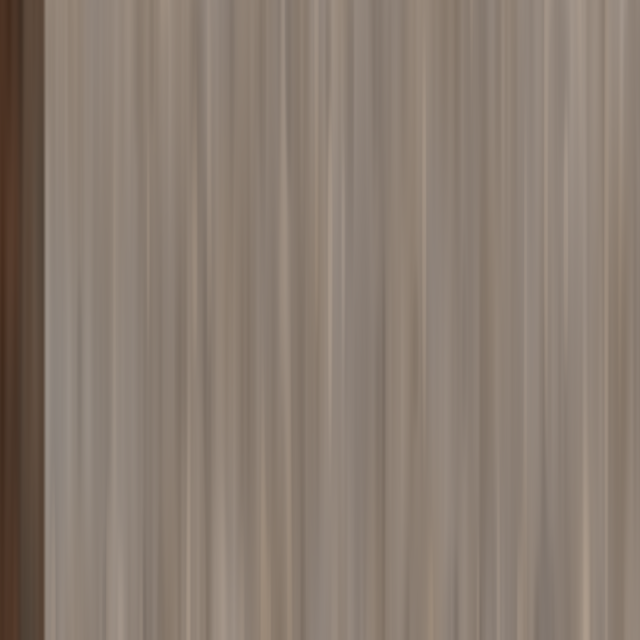
A three.js fragment shader for this texture:

```glsl
// Brushed taupe wood panel with fine vertical grain and a dark brown edge strip on the left
varying vec2 vUv;

float hash(vec2 p) {
  return fract(sin(dot(p, vec2(127.1, 311.7))) * 43758.5453);
}

float noise(vec2 p) {
  vec2 cell = floor(p);
  vec2 f = fract(p);
  f = f * f * (3.0 - 2.0 * f);
  float low = mix(hash(cell), hash(cell + vec2(1.0, 0.0)), f.x);
  float high = mix(hash(cell + vec2(0.0, 1.0)), hash(cell + vec2(1.0, 1.0)), f.x);
  return mix(low, high, f.y);
}

// Layers of long streaks, each finer than the last, centred on zero
float grain(vec2 p) {
  float sum = 0.0;
  float weight = 0.28;
  vec2 scale = vec2(22.0, 0.9);
  for (int i = 0; i < 4; i++) {
    sum += weight * (noise(p * scale + float(i) * vec2(17.3, 5.7)) - 0.5);
    scale *= vec2(2.1, 1.35);
    weight *= i < 2 ? 1.2 : 0.6;
  }
  return sum;
}

vec3 panel(vec2 p) {
  vec3 color = vec3(0.558, 0.505, 0.460);
  color += 0.15 * grain(p);

  // Broad, soft shifts of brightness and warmth
  color += 0.035 * (noise(p * vec2(6.0, 2.0) + 31.0) - 0.5);
  float warmth = noise(p * vec2(34.0, 1.8) + 53.0) - 0.5;
  color += warmth * vec3(0.016, 0.0, -0.024);

  // Thin pale fibres and darker pores that fade in and out along their length
  float fibre = smoothstep(0.66, 0.96, noise(p * vec2(95.0, 1.6) + 71.0));
  float pore = smoothstep(0.68, 0.98, noise(p * vec2(80.0, 2.2) + 97.0));
  color += fibre * vec3(0.062, 0.054, 0.044);
  color -= pore * vec3(0.038, 0.036, 0.034);

  // Cool sheen beside the strip
  vec2 d = (p - vec2(0.08, 0.38)) / vec2(0.13, 0.30);
  color += exp(-dot(d, d)) * vec3(0.005, 0.022, 0.035);
  return color;
}

vec3 strip(vec2 p) {
  vec3 redBrown = vec3(0.305, 0.208, 0.150);
  vec3 greyBrown = vec3(0.345, 0.282, 0.232);
  vec3 color = mix(redBrown, greyBrown, smoothstep(0.024, 0.040, p.x));
  float red = noise(p * vec2(45.0, 3.0) + 13.0) - 0.5;
  color += red * vec3(0.06, 0.025, 0.01);
  color += 0.13 * grain(p + 3.0);

  // Shadowed seam between the two browns
  color *= 1.0 - 0.14 * exp(-pow((p.x - 0.032) / 0.005, 2.0));
  return color;
}

void main() {
  float edge = smoothstep(0.066, 0.073, vUv.x);
  vec3 color = mix(strip(vUv), panel(vUv), edge);

  // Faint pale rim where the panel begins
  color += 0.025 * exp(-pow((vUv.x - 0.075) / 0.005, 2.0));
  gl_FragColor = vec4(color, 1.0);
}
```
